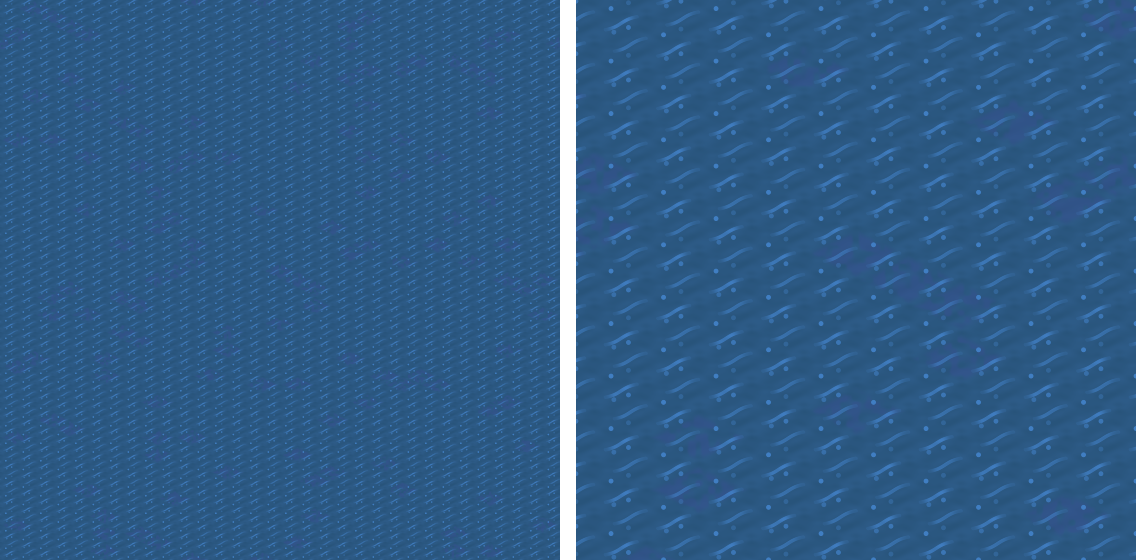
Left, the full canvas; right, a detail of the centre.
This texture is drawn by a Shadertoy shader. Its source:

```glsl
// Deep blue water in staggered 2:1 diamond tiles: ripple dashes, glints and some violet tiles.
#define TILES vec2(16.0, 32.0)       // diamonds across and down
#define DASH_HALF vec2(0.30, 0.125)  // half a dash, in tile heights
#define LINE_HALF 0.034              // half thickness of a dash
#define GLINT_RADIUS 0.046
#define VIOLET_SHARE 0.13            // share of tinted tiles
#define VIOLET_AMOUNT 0.55
#define DEEP vec3(0.154, 0.325, 0.475)
#define MID vec3(0.178, 0.357, 0.530)
#define CREST vec3(0.260, 0.510, 0.790)
#define VIOLET vec3(0.210, 0.315, 0.560)

const float TAU = 6.2831853;

// Glints from the tile centre, in tile widths and heights
const vec2 GLINTS[4] = vec2[4](vec2(0.167, 0.17), vec2(-0.167, 0.31),
                               vec2(0.194, -0.28), vec2(-0.167, -0.22));

float hash(vec2 p) {
    vec3 q = fract(vec3(p.xyx) * 0.1031);
    q += dot(q, q.yzx + 33.33);
    return fract((q.x + q.y) * q.z);
}

// Value noise that wraps after "period" cells.
float wrapNoise(vec2 p, vec2 period) {
    vec2 i = floor(p), f = fract(p);
    f = f * f * (3.0 - 2.0 * f);
    vec2 a = mod(i, period), b = mod(i + 1.0, period);
    return mix(mix(hash(a), hash(vec2(b.x, a.y)), f.x),
               mix(hash(vec2(a.x, b.y)), hash(b), f.x), f.y);
}

// Diamond axes: both step by one from tile to tile.
vec2 toDiamond(vec2 p) { return vec2(p.x + p.y, p.y - p.x); }
vec2 fromDiamond(vec2 d) { return 0.5 * vec2(d.x - d.y, d.x + d.y); }

// Offset from the nearest repeat of a feature, in tile heights.
vec2 featureDelta(vec2 diamond, vec2 offset) {
    vec2 d = fract(diamond - toDiamond(offset)) - 0.5;
    return fromDiamond(d) * vec2(2.0, 1.0);
}

float disc(float d, float radius, float aa) {
    return 1.0 - smoothstep(radius - aa, radius + aa, d);
}

// Slanted dash that fades towards its ends.
float dash(vec2 d, float aa) {
    float along = dot(d, DASH_HALF) / dot(DASH_HALF, DASH_HALF);
    d.y -= 0.02 * sin(0.5 * TAU * along);
    float body = disc(length(d - clamp(along, -1.0, 1.0) * DASH_HALF), LINE_HALF, aa);
    return body * (1.0 - 0.8 * smoothstep(0.35, 1.0, abs(along)));
}

void mainImage(out vec4 fragColor, in vec2 fragCoord) {
    vec2 uv = fragCoord / iResolution.xy;
    vec2 diamond = toDiamond(uv * TILES);
    vec2 cell = floor(diamond);
    vec2 local = abs(fract(diamond) - 0.5);
    float aa = 0.55 * TILES.y / iResolution.y;

    // Faint diagonal swell and a fine grain shared by all tiles
    float swell = 0.5 + 0.25 * sin(2.0 * TAU * diamond.y);
    float grain = wrapNoise(diamond * 8.0, vec2(8.0));
    vec3 color = mix(DEEP, MID, clamp(swell + 0.7 * (grain - 0.45), 0.0, 1.0));

    // Tinted tiles, broken up by speckle and fading at the rim
    vec2 id = mod(vec2(cell.x - cell.y, cell.x + cell.y), 2.0 * TILES);
    float tinted = step(hash(id + 7.0), VIOLET_SHARE);
    float rim = 1.0 - smoothstep(0.34, 0.5, max(local.x, local.y));
    float speckle = wrapNoise(uv * 256.0, vec2(256.0));
    color = mix(color, VIOLET, VIOLET_AMOUNT * tinted * rim * smoothstep(0.2, 0.7, speckle));

    // Two dashes and four glints of falling strength per tile
    float light = 0.0;
    for (int i = 0; i < 2; i++) {
        vec2 centre = mix(vec2(0.264, -0.11), vec2(-0.15, -0.02), float(i));
        light = max(light, dash(featureDelta(diamond, centre), aa) * (0.55 + 0.45 * grain));
    }
    for (int i = 0; i < 4; i++) {
        float d = length(featureDelta(diamond, GLINTS[i]));
        light = max(light, (1.0 - 0.2 * float(i)) * disc(d, GLINT_RADIUS, aa));
    }
    color = mix(color, CREST, 0.9 * light);

    fragColor = vec4(color, 1.0);
}
```
